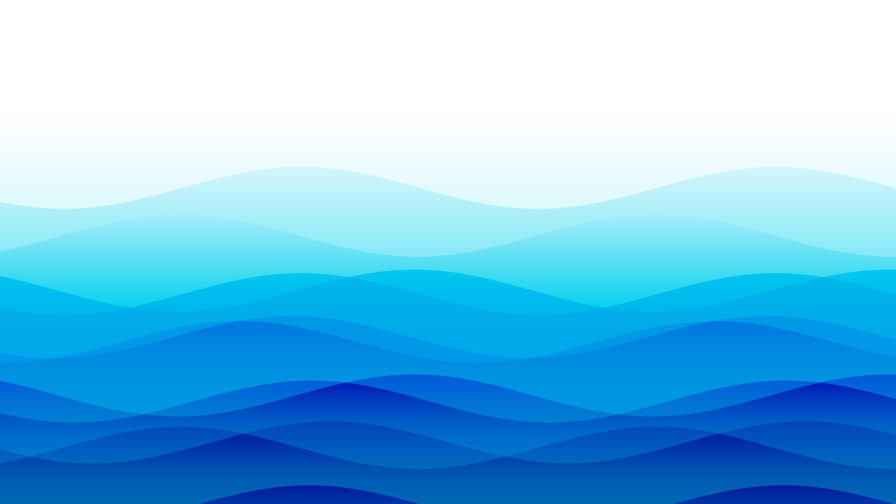
Reproduce this background procedurally as a WebGL 2 fragment shader.

```glsl
#version 300 es
precision highp float;
// Layered translucent sea waves under a pale sky fading from white to cyan.
// Waves come in tiers of two sine crests; each tier has one vertical colour
// ramp where a single wave covers and a deeper one where both overlap.

uniform vec2 u_resolution;
out vec4 fragColor;

// All lengths are in units of the canvas height.
const float TAU = 6.2831853;
const float WAVELENGTH = 0.942;
const float AMPLITUDE = 0.0417;
const int TIERS = 6;

const vec3 SKY_HIGH = vec3(1.0);
const vec3 SKY_LOW = vec3(0.85, 0.97, 0.99);
const float SKY_FADE_START = 0.815;
const float SKY_FADE_END = 0.514;

// Crest points of both waves: x, y, x, y.
const vec4 CRESTS[TIERS] = vec4[TIERS](
    vec4(0.597, 0.669, 0.359, 0.574),
    vec4(0.597, 0.458, 0.822, 0.465),
    vec4(0.579, 0.373, 0.475, 0.363),
    vec4(0.822, 0.257, 0.618, 0.245),
    vec4(0.655, 0.164, 0.359, 0.153),
    vec4(0.613, 0.037, 0.613, -1.0));

// Ramp length and easing power of each tier.
const vec2 RAMPS[TIERS] = vec2[TIERS](
    vec2(0.278, 1.0), vec2(0.185, 2.0), vec2(0.185, 2.0),
    vec2(0.185, 2.0), vec2(0.185, 2.0), vec2(0.185, 2.0));

// Ramp colours under one wave, at the crest and at depth.
const vec3 SINGLE_TOP[TIERS] = vec3[TIERS](
    vec3(0.83, 0.965, 0.985), vec3(0.0, 0.79, 0.94), vec3(0.0, 0.60, 0.91),
    vec3(0.0, 0.34, 0.85), vec3(0.0, 0.26, 0.73), vec3(0.0, 0.10, 0.62));
const vec3 SINGLE_DEEP[TIERS] = vec3[TIERS](
    vec3(0.36, 0.88, 0.96), vec3(0.0, 0.68, 0.92), vec3(0.0, 0.59, 0.90),
    vec3(0.0, 0.55, 0.82), vec3(0.0, 0.46, 0.76), vec3(0.0, 0.40, 0.70));

// Ramp colours where both waves overlap.
const vec3 DOUBLE_TOP[TIERS] = vec3[TIERS](
    vec3(0.97, 0.985, 1.0), vec3(0.0, 0.73, 0.91), vec3(0.0, 0.45, 0.88),
    vec3(0.0, 0.02, 0.69), vec3(0.0, 0.01, 0.62), vec3(0.0, 0.05, 0.60));
const vec3 DOUBLE_DEEP[TIERS] = vec3[TIERS](
    vec3(0.04, 0.82, 0.93), vec3(0.0, 0.66, 0.92), vec3(0.0, 0.59, 0.88),
    vec3(0.0, 0.47, 0.81), vec3(0.0, 0.41, 0.71), vec3(0.0, 0.30, 0.66));

// Antialiased coverage of the water below one sine crest line.
float waveCoverage(vec2 p, vec2 crest, float pixel) {
    float phase = TAU * (p.x - crest.x) / WAVELENGTH;
    float surface = crest.y - AMPLITUDE * (1.0 - cos(phase));
    return smoothstep(-pixel, pixel, surface - p.y);
}

// Eased depth below the top of a tier, from 0 to 1.
float rampDepth(float y, float top, vec2 ramp) {
    float depth = clamp((top - y) / ramp.x, 0.0, 1.0);
    return 1.0 - pow(1.0 - depth, ramp.y);
}

void main() {
    vec2 p = gl_FragCoord.xy / u_resolution.y;
    // Keep the wave layout tied to the canvas width at any aspect.
    p.x *= (16.0 / 9.0) * u_resolution.y / u_resolution.x;
    float pixel = 0.75 / u_resolution.y;

    // Sky
    float haze = 1.0 - smoothstep(SKY_FADE_END, SKY_FADE_START, p.y);
    vec3 color = mix(SKY_HIGH, SKY_LOW, haze);

    // Wave tiers, from far to near
    for (int i = 0; i < TIERS; i++) {
        vec4 crests = CRESTS[i];
        float first = waveCoverage(p, crests.xy, pixel);
        float second = waveCoverage(p, crests.zw, pixel);
        float depth = rampDepth(p.y, max(crests.y, crests.w), RAMPS[i]);
        vec3 single = mix(SINGLE_TOP[i], SINGLE_DEEP[i], depth);
        vec3 overlap = mix(DOUBLE_TOP[i], DOUBLE_DEEP[i], depth);
        color = mix(color, single, max(first, second));
        color = mix(color, overlap, min(first, second));
    }

    fragColor = vec4(color, 1.0);
}
```
